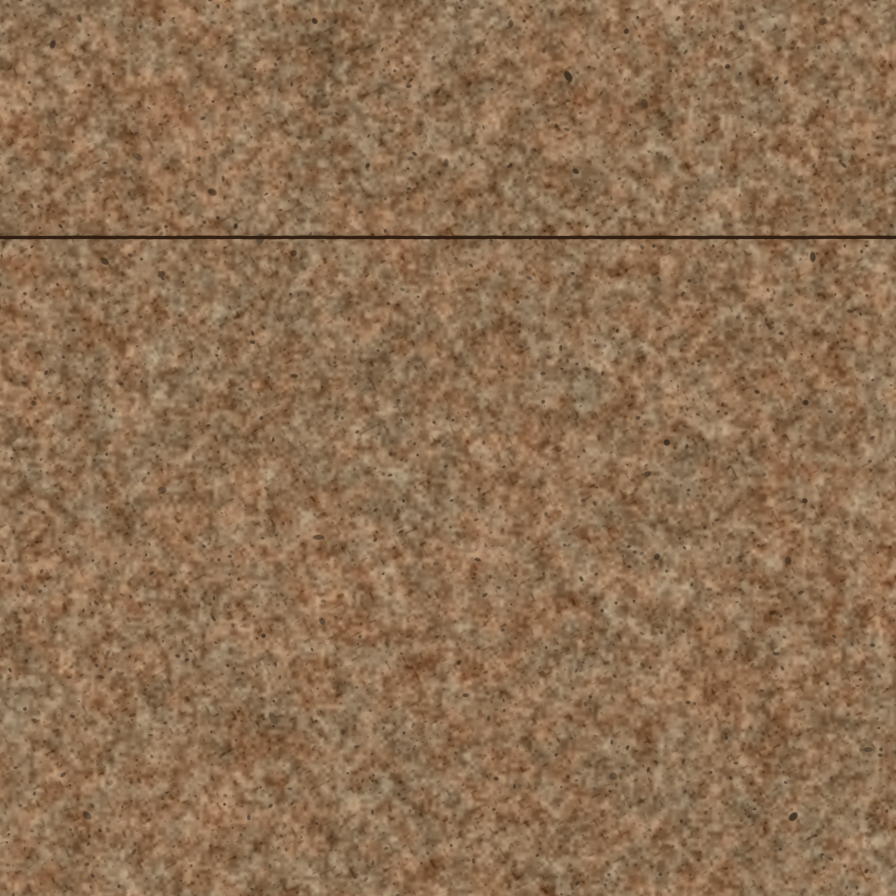
Write a WebGL 2 fragment shader that draws this texture.

```glsl
#version 300 es
precision highp float;
// Fine-grained brown sandstone cut by one thin horizontal joint.
// Layered value noise gives the mottled grain; sparse jittered cells
// hold dark mineral specks, and a slow noise drifts the hue.

#define MEAN_COLOR vec3(0.566, 0.446, 0.331)
#define GRAIN_TINT vec3(0.98, 1.02, 0.98)
#define WARM_SHIFT vec3(0.050, -0.010, -0.030)
#define SPECK_COLOR vec3(0.20, 0.15, 0.10)
#define JOINT_COLOR vec3(0.17, 0.10, 0.05)
#define GRAIN_SCALE 112.0
#define GRAIN_CONTRAST 0.39
#define JOINT_HEIGHT 0.735
#define JOINT_HALF_WIDTH 0.0019

uniform vec2 u_resolution;
out vec4 outColor;

float hash(vec2 p) {
    vec3 q = fract(vec3(p.xyx) * 0.1031);
    q += dot(q, q.yzx + 33.33);
    return fract((q.x + q.y) * q.z);
}

float valueNoise(vec2 p) {
    vec2 cell = floor(p);
    vec2 f = fract(p);
    f = f * f * (3.0 - 2.0 * f);
    float low = mix(hash(cell), hash(cell + vec2(1, 0)), f.x);
    float high = mix(hash(cell + vec2(0, 1)), hash(cell + vec2(1, 1)), f.x);
    return mix(low, high, f.y);
}

vec2 rotate(vec2 p, float angle) {
    float c = cos(angle), s = sin(angle);
    return vec2(c * p.x - s * p.y, s * p.x + c * p.y);
}

// Zero-centred sum of octaves, each turned to hide the lattice.
float grain(vec2 uv) {
    float weights[4] = float[4](0.12, 0.24, 0.46, 0.42);
    float scale = GRAIN_SCALE * 0.25;
    float sum = 0.0;
    for (int i = 0; i < 4; i++) {
        float k = float(i);
        vec2 p = rotate(uv, 0.5 + k * 0.9) * scale + 200.0 + k * 37.0;
        sum += weights[i] * (valueNoise(p) - 0.5);
        scale *= 2.0;
    }
    return sum;
}

// Coverage of small elongated spots, at most one in each cell.
float specks(vec2 uv, float cells, float density, float radius, float pixel) {
    vec2 p = rotate(uv, 0.37) * cells + 300.0;
    vec2 id = floor(p);
    vec2 jitter = vec2(hash(id + 11.0), hash(id + 47.0));
    vec2 d = fract(p) - mix(vec2(0.25), vec2(0.75), jitter);
    d = rotate(d, 6.283 * hash(id + 83.0)) / cells;
    d.x *= mix(0.5, 1.0, hash(id + 29.0));
    float size = radius * mix(0.5, 1.0, hash(id + 61.0));
    float spot = 1.0 - smoothstep(size - pixel, size + pixel, length(d));
    return spot * step(hash(id + 5.0), density) * mix(0.45, 1.0, hash(id + 71.0));
}

void main() {
    vec2 uv = gl_FragCoord.xy / u_resolution.y;
    float pixel = 1.0 / u_resolution.y;

    // Mottled grain with a gentle warm and cool drift
    vec3 color = MEAN_COLOR + GRAIN_TINT * GRAIN_CONTRAST * grain(uv);
    float drift = valueNoise(rotate(uv, 0.8) * 48.0 + 90.0)
                + 0.5 * valueNoise(uv * 9.0 + 140.0) - 0.75;
    color += WARM_SHIFT * drift;

    // Fine dark pits between the grains
    float pits = valueNoise(rotate(uv, 1.1) * GRAIN_SCALE * 1.9 + 410.0);
    color -= 0.10 * smoothstep(0.72, 0.98, pits);

    // Mineral specks: many tiny, few large
    float dark = 0.65 * specks(uv, 95.0, 0.12, 0.0020, pixel * 0.8);
    dark = max(dark, 0.85 * specks(uv + 0.31, 24.0, 0.07, 0.0042, pixel));
    color = mix(color, SPECK_COLOR, dark);

    // Joint with a slightly uneven edge and a faint shade around it
    float wobble = 0.0006 * (valueNoise(vec2(uv.x * 150.0, 7.0)) - 0.5);
    float gap = abs(uv.y - JOINT_HEIGHT + wobble);
    color *= 1.0 - 0.14 * exp(-gap / 0.003);
    float joint = 1.0 - smoothstep(JOINT_HALF_WIDTH - pixel * 0.7,
                                   JOINT_HALF_WIDTH + pixel * 0.7, gap);
    color = mix(color, JOINT_COLOR, 0.92 * joint);

    outColor = vec4(color, 1.0);
}
```
